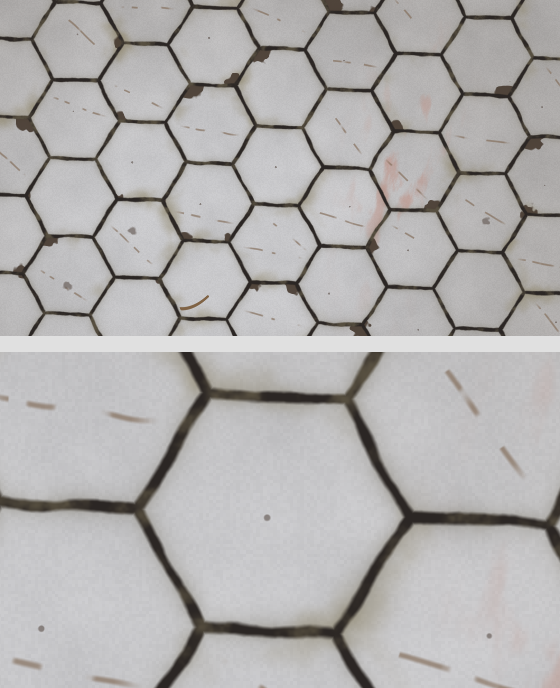
Top: the whole. Bottom: its middle third, enlarged.
Write a Shadertoy shader that draws this pattern.

```glsl
float hash(vec2 p) {
    vec3 v = fract(vec3(p.xyx) * 0.1031);
    v += dot(v, v.yzx + 33.33);
    return fract((v.x + v.y) * v.z);
}

float noise(vec2 p) {
    vec2 i = floor(p), f = fract(p);
    f = f * f * (3.0 - 2.0 * f);
    return mix(mix(hash(i), hash(i + vec2(1, 0)), f.x),
               mix(hash(i + vec2(0, 1)), hash(i + vec2(1, 1)), f.x), f.y);
}

float fbm(vec2 p) {
    float sum = 0.0, amp = 0.5;
    for (int i = 0; i < 4; i++) {
        sum += amp * noise(p);
        p = p * 2.03 + 17.0;
        amp *= 0.5;
    }
    return sum;
}

vec2 rotate(vec2 p, float a) {
    return mat2(cos(a), sin(a), -sin(a), cos(a)) * p;
}

float segment(vec2 p, vec2 a, vec2 b) {
    vec2 ab = b - a;
    return length(p - a - ab * clamp(dot(p - a, ab) / dot(ab, ab), 0.0, 1.0));
}

// Offset from the centre of the nearest flat-topped hexagon of height 1
vec2 hexLocal(vec2 q) {
    vec2 r = vec2(sqrt(3.0), 1.0);
    vec2 a = mod(q + 0.5 * r, r) - 0.5 * r;
    vec2 b = mod(q, r) - 0.5 * r;
    return dot(a, a) < dot(b, b) ? a : b;
}

void mainImage(out vec4 fragColor, in vec2 fragCoord) {
    vec2 p = (fragCoord - 0.5 * iResolution.xy) / iResolution.y;
    float soft = max(0.014, 1.0 / (iResolution.y * 0.232));

    // Slightly turned lattice with uneven joints
    vec2 q = rotate(p - vec2(-0.0065, 0.0065), 0.037) / vec2(0.235, 0.2322);
    vec2 w = q + 40.0;
    q += 0.022 * (vec2(noise(w * 5.0), noise(w * 5.0 + 31.0)) - 0.5);
    vec2 local = hexLocal(q);
    vec2 id = round((q - local) * vec2(2.0 / sqrt(3.0), 2.0)) + 50.0;
    vec2 h = abs(local);
    float edge = 0.5 - max(h.y, dot(h, vec2(0.866, 0.5)));

    // Glazed face: soft light, mottling and tone per tile
    float light = smoothstep(0.2, 1.0, length((p - vec2(-0.2, -0.2)) * vec2(0.9, 1.1)));
    vec3 col = mix(vec3(0.785, 0.785, 0.795), vec3(0.685, 0.675, 0.67), light);
    col += 0.07 * (fbm(w * 2.5) - 0.5) + 0.025 * (hash(id) - 0.5);
    col += 0.025 * (hash(floor(p * 300.0) + 400.0) - 0.5);

    // Grime creeping in from the joints
    float grime = exp(-max(edge, 0.0) * 26.0) * (0.25 + 0.75 * fbm(w * 6.0));
    col = mix(col, vec3(0.5, 0.48, 0.42), grime);
    float yellow = smoothstep(0.56, 0.8, fbm(w * 1.9 + 9.0)) * smoothstep(0.22, 0.0, edge);
    col = mix(col, vec3(0.56, 0.52, 0.4), 0.6 * yellow);

    // Reddish smears down the right of centre
    vec2 s = rotate(p - vec2(0.36, 0.0), 0.2);
    float smear = smoothstep(0.48, 0.72, fbm(s * vec2(26.0, 10.0) + 60.0))
                * exp(-dot(s * vec2(9.0, 3.5), s * vec2(9.0, 3.5)));
    col = mix(col, vec3(0.74, 0.52, 0.46), 0.6 * smear);

    // Broken hairline scratches, up to two on a tile
    for (float i = 0.0; i < 2.0; i++) {
        vec2 key = id + 71.0 * i;
        vec2 c = rotate(local, 0.45 + 1.1 * (hash(key + 3.0) - 0.5));
        c.y -= 0.5 * (hash(key + 7.0) - 0.5);
        float on = step(0.68, hash(key + 11.0)) * smoothstep(0.4, 0.6, noise(vec2(c.x * 13.0 + 90.0, key.x)));
        float line = smoothstep(0.006 + soft, 0.002, abs(c.y)) * smoothstep(0.4, 0.25, abs(c.x));
        col = mix(col, vec3(0.5, 0.41, 0.33), 0.65 * line * on);
    }

    // Occasional pits and tiny specks
    vec2 pit = local - 0.3 * (vec2(hash(id + 13.0), hash(id + 19.0)) - 0.5);
    float pitSize = hash(id + 23.0) > 0.88 ? 0.065 : 0.016;
    float ragged = length(pit) + 0.04 * pitSize / 0.065 * (noise(w * 30.0) - 0.5);
    float pitted = step(0.6, hash(id + 29.0)) + step(0.03, pitSize);
    col = mix(col, vec3(0.42, 0.38, 0.36), 0.7 * min(pitted, 1.0) * smoothstep(pitSize, pitSize * 0.4, ragged));

    // Chipped corners
    float corner = round(atan(local.y, local.x) * 3.0 / 3.14159);
    float turn = corner * 3.14159 / 3.0;
    float chance = hash(id * 1.7 + mod(corner + 6.0, 6.0) * 13.0);
    float chipSize = 0.13 * smoothstep(0.84, 1.0, chance) + 0.03 * step(0.84, chance);
    float chip = length(local - 0.55 * vec2(cos(turn), sin(turn))) + 0.07 * (noise(w * 20.0) - 0.5);
    col = mix(col, vec3(0.27, 0.22, 0.18), 0.9 * step(0.01, chipSize) * smoothstep(chipSize + soft, chipSize - soft, chip));

    // Dark joints with crumbling borders
    float width = 0.019 + 0.022 * (fbm(w * 9.0) - 0.45);
    vec3 grout = mix(vec3(0.17, 0.15, 0.14), vec3(0.34, 0.31, 0.25), smoothstep(0.4, 0.75, fbm(w * 8.0 + 5.0)));
    col = mix(col, grout, smoothstep(width + soft, width - soft * 0.6, edge));

    // A dry twig lying across a joint
    vec2 t = p - vec2(-0.255, -0.425);
    t.y += 6.0 * (t.x - 0.02) * (0.06 - t.x);
    float twig = segment(t, vec2(-0.04, -0.03), vec2(0.04, 0.045));
    col = mix(col, vec3(0.5, 0.39, 0.27), smoothstep(0.005, 0.002, twig));

    fragColor = vec4(clamp(col, 0.0, 1.0), 1.0);
}
```
